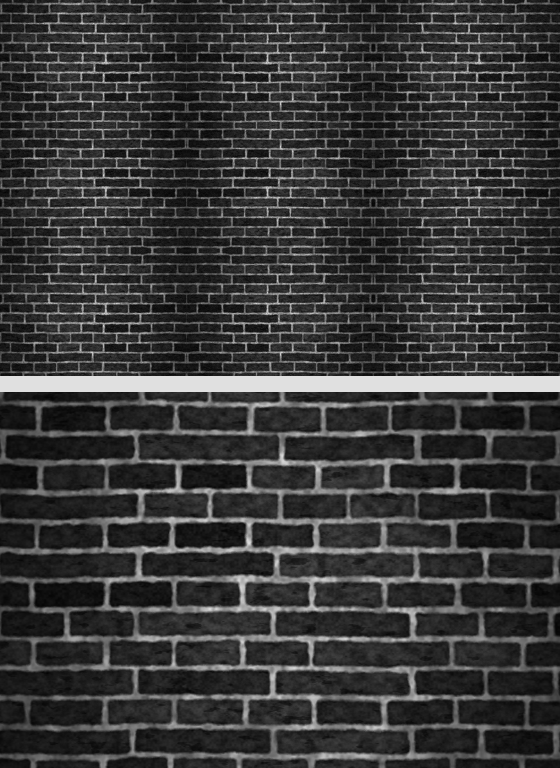
Top, the full canvas; bottom, a detail of the centre.
Write a Shadertoy shader that draws this texture.

```glsl
#define TILES 3.0            // mirrored panels across and down
#define ROWS 12.8            // brick courses per panel
#define HEADERS 8.0          // short bricks per panel width
#define HEADER_LENGTH 2.38   // short brick length, in course heights
#define JOINT 0.085          // half width of the mortar joint
#define ROUGHNESS 0.13       // unevenness of brick edges
#define CHARRED vec2(0.0, 6.0) // brick and course of the darkest brick
#define BRICK_TONE 0.145
#define MORTAR_TONE 0.60

float hash(vec2 p) {
    vec3 q = fract(vec3(p.xyx) * 0.1031);
    q += dot(q, q.yzx + 33.33);
    return fract((q.x + q.y) * q.z);
}

float noise(vec2 p) {
    vec2 i = floor(p), f = fract(p);
    f = f * f * (3.0 - 2.0 * f);
    return mix(mix(hash(i), hash(i + vec2(1, 0)), f.x),
               mix(hash(i + vec2(0, 1)), hash(i + vec2(1, 1)), f.x), f.y);
}

float fbm(vec2 p) {
    float sum = 0.0, amplitude = 0.5;
    for (int i = 0; i < 4; i++) {
        sum += amplitude * noise(p);
        p = p * 2.03 + 17.3;
        amplitude *= 0.5;
    }
    return sum / 0.9375;
}

float roundedBox(vec2 p, vec2 halfSize, float radius) {
    vec2 q = abs(p) - halfSize + radius;
    return length(max(q, 0.0)) + min(max(q.x, q.y), 0.0) - radius;
}

// Distance to the nearest brick; also returns the brick's identity
float brickDistance(vec2 wall, out vec2 id) {
    float row = floor(wall.y);
    bool headerRow = mod(row, 2.0) < 0.5;

    // Course offset, slow lean and uneven spacing of the upright joints
    float s = wall.x / HEADER_LENGTH + 0.01 * row - (headerRow ? 0.56 : 0.0);
    s += 0.14 * (noise(vec2(s * 0.9 + 40.0, row * 7.3 + 90.0)) - 0.5);

    // Long bricks span two headers; some are split
    float pair = floor(s * 0.5);
    float chance = hash(vec2(pair + 11.0, row + 23.0));
    bool split = headerRow ? chance < 0.95 : (pair > 2.5 || chance > 0.88);
    float span = split ? 1.0 : 2.0;
    id = vec2(floor(s / span) * span, row);

    vec2 size = vec2(span * HEADER_LENGTH, 1.0);
    vec2 local = (fract(vec2(s / span, wall.y)) - 0.5) * size;
    float joint = JOINT * mix(0.8, 1.25, hash(id + 61.0));
    return roundedBox(local, 0.5 * size - joint, 0.12);
}

void mainImage(out vec4 fragColor, in vec2 fragCoord) {
    // Panels reflected at each shared edge
    vec2 panel = abs(mod(fragCoord / iResolution.xy * TILES, 2.0) - 1.0);
    vec2 wall = vec2(panel.x * HEADERS * HEADER_LENGTH,
                     (1.0 - panel.y) * ROWS - 0.4);
    float pixel = TILES * ROWS / iResolution.y;

    // Courses waver gently along their length
    vec2 bent = wall;
    bent.y += 0.10 * (noise(wall * vec2(0.6, 0.25) + 5.0) - 0.5);
    vec2 id;
    float d = brickDistance(bent, id);
    d += ROUGHNESS * (fbm(wall * 3.1 + 30.0) - 0.5);

    // Brick faces: individual tone, grain, pits and darker rims
    float tone = BRICK_TONE * mix(0.75, 1.25, hash(id + 7.0));
    if (hash(id + 131.0) > 0.95) tone *= 0.65;
    if (distance(id, CHARRED) < 0.5) tone *= 0.45;
    float grain = fbm(wall * vec2(3.5, 5.5) + id * 3.7 + 80.0);
    float brick = tone * mix(0.45, 1.65, grain);
    brick *= 1.0 - 0.45 * smoothstep(0.64, 0.78, fbm(wall * vec2(1.8, 4.5) + 200.0));
    brick *= mix(1.0, 0.78, smoothstep(-0.22, -0.04, d));
    brick += 0.05 * (noise(wall * 13.0) - 0.5);

    // Mortar: patchy, with stains and gritty highlights
    float mortar = MORTAR_TONE * mix(0.55, 1.35, fbm(wall * 1.7 + 150.0));
    mortar *= mix(0.8, 1.15, noise(wall * 8.0));

    // Light pooled on each panel, falling away to its sides
    vec2 pool = sin(3.14159 * panel);
    float light = mix(0.58, 1.12, pool.x) * mix(0.88, 1.04, pool.y);

    float edge = 0.045 + 0.6 * pixel;
    float shade = mix(brick, mortar, smoothstep(-edge, edge, d)) * light;
    fragColor = vec4(vec3(clamp(shade, 0.0, 1.0)), 1.0);
}
```
